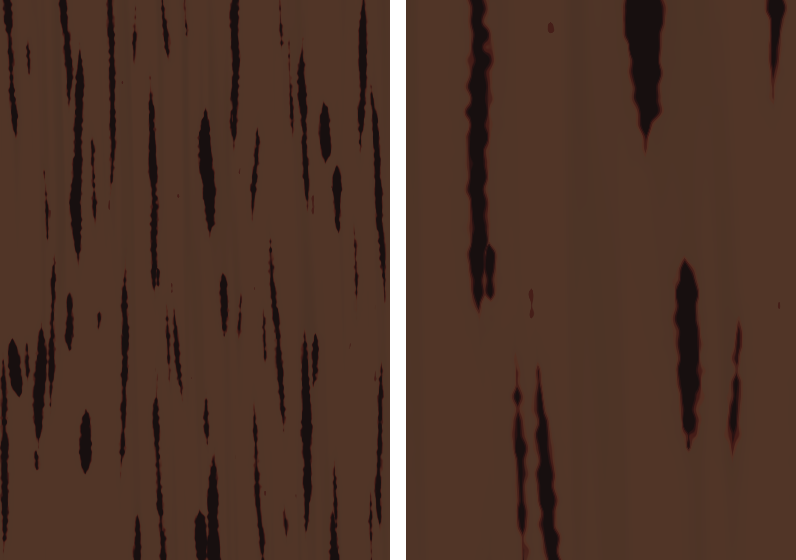
Left: the whole. Right: its middle third, enlarged.
Write a WebGL 1 fragment shader that draws this texture.

```glsl
precision highp float;
uniform vec2 u_resolution;

const vec3 WOOD = vec3(0.318, 0.209, 0.153);
const vec3 GRAIN = vec3(0.275, 0.190, 0.145);
const vec3 HALO = vec3(0.33, 0.18, 0.13);
const vec3 RIM = vec3(0.26, 0.10, 0.085);
const vec3 SCORCH = vec3(0.16, 0.07, 0.07);
const vec3 CHAR = vec3(0.09, 0.06, 0.06);

const float COLUMNS = 11.0;
const int STREAKS = 33;
const int SLIVERS = 22;
const int SPECKS = 26;

float hash(vec2 p) {
  return fract(sin(dot(p, vec2(127.1, 311.7))) * 43758.5453);
}

float noise(vec2 p) {
  vec2 i = floor(p);
  vec2 f = fract(p);
  f = f * f * (3.0 - 2.0 * f);
  float low = mix(hash(i), hash(i + vec2(1.0, 0.0)), f.x);
  float high = mix(hash(i + vec2(0.0, 1.0)), hash(i + vec2(1.0, 1.0)), f.x);
  return mix(low, high, f.y);
}

// Scattered position, spread evenly over a grid of columns and rows
vec2 scatter(float index, float rows, float aspect, float seed) {
  vec2 cell = vec2(mod(index, COLUMNS), floor(index / COLUMNS));
  vec2 jitter = vec2(hash(vec2(index, seed)), hash(vec2(seed, index + 0.5)));
  return (cell + jitter) / vec2(COLUMNS, rows) * vec2(aspect, 1.0);
}

// Horizontal distance to a tapered, wandering upright streak
float streak(vec2 p, vec2 centre, float halfLength, float halfWidth, float lean, float seed) {
  vec2 q = p - centre;
  float along = q.y / halfLength;
  float wander = (noise(vec2(seed * 7.3, p.y * 8.0)) - 0.5) * 0.012;
  float swell = 0.6 + 0.8 * noise(vec2(seed * 3.7 + 40.0, p.y * 13.0));
  float taper = 1.0 - along * along * along * along;
  return abs(q.x - lean * q.y - wander) - halfWidth * swell * taper;
}

// Coverage below an edge, softened over one pixel
float below(float d, float edge, float soft) {
  return 1.0 - smoothstep(edge - soft, edge + soft, d);
}

void main() {
  vec2 p = gl_FragCoord.xy / u_resolution.y;
  float aspect = u_resolution.x / u_resolution.y;
  float soft = 0.6 / u_resolution.y;

  // Broad charred streaks
  float d = 1.0;
  for (int i = 0; i < STREAKS; i++) {
    float n = float(i);
    float r = hash(vec2(n, 5.1));
    float size = hash(vec2(n, 9.4));
    float lean = mix(-0.06, 0.03, hash(vec2(n, 2.6)));
    vec2 centre = scatter(n, 3.0, aspect, 17.3);
    d = min(d, streak(p, centre, mix(0.04, 0.20, r), mix(0.0038, 0.0092, size * size), lean, n));
  }

  // Thin slivers, broken up by the ragged edge
  for (int i = 0; i < SLIVERS; i++) {
    float n = float(i);
    float r = hash(vec2(n, 31.7));
    vec2 centre = scatter(n, 2.0, aspect, 53.9);
    d = min(d, streak(p, centre, mix(0.012, 0.07, r), 0.0018, -0.03, n + 50.0));
  }

  // Tiny red specks that never darken fully
  float speck = 1.0;
  for (int i = 0; i < SPECKS; i++) {
    float n = float(i);
    float r = hash(vec2(n, 71.2));
    vec2 centre = scatter(n, 2.4, aspect, 83.5);
    speck = min(speck, streak(p, centre, mix(0.002, 0.018, r * r), 0.0009, 0.0, n + 90.0));
  }

  // Ragged outline
  float ragged = (noise(p * vec2(190.0, 130.0)) - 0.5) * 0.0036
               + (noise(p * vec2(70.0, 30.0) + 9.0) - 0.5) * 0.0040;
  d += ragged;
  speck += ragged;

  // Brown ground with faint upright grain
  float drift = p.x + 0.02 * p.y + 0.008 * noise(p * vec2(6.0, 3.0));
  float bands = 0.6 * noise(vec2(drift * 48.0, p.y * 1.6))
              + 0.4 * noise(vec2(drift * 110.0 + 20.0, p.y * 2.5));
  vec3 color = mix(WOOD, GRAIN, 0.55 * smoothstep(0.5, 0.95, bands));
  color = mix(color, GRAIN, 0.3 * exp(-max(d, 0.0) / 0.006));

  // Layers from the reddish halo inward to the char
  float patchy = mix(0.45, 1.0, noise(p * vec2(150.0, 90.0) + 31.0));
  color = mix(color, HALO, below(d, 0.0022, soft) * patchy);
  color = mix(color, RIM, below(speck, 0.0, soft) * 0.85);
  color = mix(color, RIM, below(d, 0.0011, soft) * patchy);
  color = mix(color, SCORCH, below(d, 0.0, soft));
  color = mix(color, CHAR, below(d, -0.0009, soft));

  gl_FragColor = vec4(color, 1.0);
}
```
